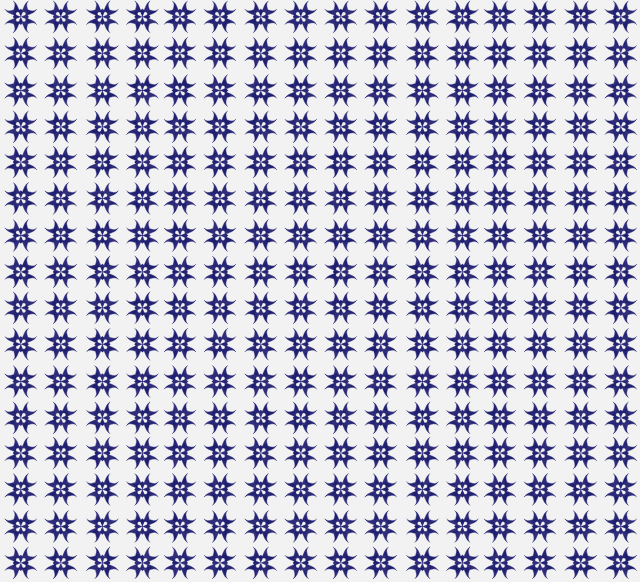
Reproduce this pattern procedurally as a Shadertoy shader.

```glsl
// A 16 x 16 grid of indigo stars on pale grey, each with eight curled horns.
// One horn is folded by symmetry into all eight; four teardrop petals are
// cut from the middle, and gradient noise varies the ink slightly.

vec2 hashGradient(vec2 cell) {
    float angle = 6.2832 * fract(sin(dot(cell, vec2(127.1, 311.7))) * 437.58);
    return vec2(cos(angle), sin(angle));
}

float gradientNoise(vec2 p) {
    vec2 i = floor(p), f = fract(p);
    vec2 u = f * f * (3.0 - 2.0 * f);
    vec2 e = vec2(1.0, 0.0);
    float low = mix(dot(hashGradient(i), f),
                    dot(hashGradient(i + e), f - e), u.x);
    float high = mix(dot(hashGradient(i + e.yx), f - e.yx),
                     dot(hashGradient(i + 1.0), f - 1.0), u.x);
    return mix(low, high, u.y);
}

// Square body with a small cusp on each side and paired, outward-curling horns.
float hornedStar(vec2 p) {
    vec2 q = abs(p);
    if (q.x > q.y) q = q.yx;

    float cusp = max(0.0, 1.0 - q.x / 0.13);
    float body = q.y - 0.44 - 0.07 * cusp * cusp;

    float t = clamp((q.y - 0.44) / 0.56, 0.0, 1.0);
    float spine = 0.28 + 0.03 * t + 0.17 * t * t * t * t;
    float halfWidth = 0.08 * sqrt(1.0 - t) + 0.1 * (1.0 - t) * (1.0 - t);
    float horn = max((abs(q.x - spine) - halfWidth) * 0.9, q.y - 1.0);
    return min(body, horn);
}

// Four teardrops along the diagonals, widening away from the centre.
float petals(vec2 p) {
    vec2 q = abs(p);
    vec2 d = vec2(q.x + q.y, q.x - q.y) * 0.7071;
    float h = clamp((d.x - 0.06) / 0.21, 0.0, 1.0);
    return length(d - vec2(0.06 + 0.21 * h, 0.0)) - mix(0.02, 0.11, h);
}

// Columns and rows drift in pairs, repeating every eight.
vec2 pairDrift(vec2 id) {
    vec2 pair = mod(floor(id * 0.5), 4.0);
    vec2 second = vec2(equal(pair, vec2(1.0)));
    vec2 third = vec2(equal(pair, vec2(2.0)));
    vec2 fourth = vec2(equal(pair, vec2(3.0)));
    return second * vec2(0.04, 0.025) - third * vec2(0.021, 0.008)
         + fourth * vec2(0.0, 0.012);
}

void mainImage(out vec4 fragColor, in vec2 fragCoord) {
    // Grid counted from the top left
    vec2 uv = fragCoord / iResolution.xy;
    vec2 grid = vec2(uv.x, 1.0 - uv.y) * 16.0;
    vec2 id = floor(grid);
    vec2 local = fract(grid) - vec2(0.52, 0.463) - pairDrift(id);

    // Star units: horn tips lie at distance one along each axis
    vec2 p = local * 2.526 * iResolution.xy / iResolution.x;
    float pixel = 2.526 * 16.0 / iResolution.x;

    float shape = max(hornedStar(p), -petals(p));
    float coverage = 1.0 - smoothstep(-0.8 * pixel, 0.8 * pixel, shape);

    // Ink tone
    float tone = smoothstep(-0.35, 0.35, gradientNoise(p * 2.5 + id * 7.3));
    vec3 ink = mix(vec3(0.12, 0.12, 0.44), vec3(0.19, 0.18, 0.48), tone);
    fragColor = vec4(mix(vec3(0.95), ink, coverage), 1.0);
}
```
